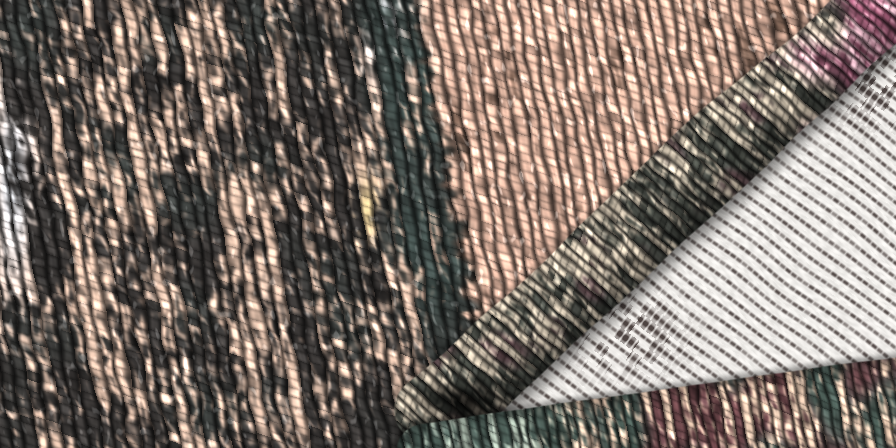
This texture is drawn by a Shadertoy shader. Its source:

```glsl
float hash(vec2 p) {
  vec3 q = fract(vec3(p.xyx) * 0.1031);
  q += dot(q, q.yzx + 33.33);
  return fract((q.x + q.y) * q.z);
}

float slope(vec2 cell, vec2 offset) {
  float angle = 6.2832 * hash(cell);
  return dot(vec2(cos(angle), sin(angle)), offset);
}

float noise(vec2 p) {
  vec2 i = floor(p), f = fract(p), e = vec2(0, 1);
  vec2 w = f * f * (3.0 - 2.0 * f);
  return mix(mix(slope(i, f), slope(i + e.yx, f - e.yx), w.x),
             mix(slope(i + e, f - e), slope(i + 1.0, f - 1.0), w.x), w.y);
}

float spot(vec2 p, float x, float y, float rx, float ry) {
  vec2 d = (p - vec2(x, y)) / vec2(rx, ry);
  return exp(-dot(d, d));
}

// Twisted threads: q.x counts threads, q.y counts beads
vec3 yarn(vec2 q, vec3 dark, vec3 pale, float paleness) {
  q.x += 0.35 * noise(q * vec2(0.7, 0.3));
  float id = floor(q.x), across = fract(q.x) - 0.5;
  float along = q.y + 9.0 * hash(vec2(id, 4)) + 0.5 * across;
  along += 0.5 * noise(vec2(id * 5.3, along * 0.6));
  vec2 bead = vec2(id, floor(along));
  float streak = noise(vec2(id * 7.37, along * 0.16));
  float fleck = noise(vec2(q.x * 1.9, along * 0.75));
  float tone = paleness - 0.5 + 0.8 * streak + 0.55 * fleck
    + 0.25 * (hash(bead + 17.0) - 0.5) + 0.5 * (hash(vec2(id, 8)) - 0.5);
  tone = smoothstep(-0.28, 0.3, tone);
  vec3 color = mix(dark, pale, tone) * (0.82 + 0.36 * hash(bead + 51.0) + 0.4 * fleck);
  float ridge = smoothstep(0.52, 0.12, abs(across + 0.04));
  float knot = smoothstep(0.55, 0.15, abs(fract(along) - 0.5));
  float gleam = ridge * knot * smoothstep(0.55, 1.0, hash(bead + 83.0));
  color *= mix(0.46, 1.25, ridge * (0.65 + 0.35 * knot));
  return color + gleam * (0.06 + 0.22 * pale * tone);
}

vec3 mainCloth(vec2 p) {
  float u = p.x + p.y * (0.17 + 0.06 * smoothstep(1.0, 1.7, p.x)) + 0.006 * noise(p * 5.0);
  float tanSide = smoothstep(1.08, 1.15, u + 0.05 * noise(p * vec2(12, 40)));
  float greenBand = smoothstep(0.9, 1.02, u) * (1.0 - tanSide);

  // Regional balance of tan and dark thread
  float paleness = 0.45 + 0.22 * noise(vec2(u * 12.0, p.y * 3.0))
    + 0.14 * spot(p, 0.4, 0.78, 0.15, 0.24) + 0.18 * spot(p, 0.22, 0.4, 0.07, 0.25)
    + 0.16 * spot(p, 0.59, 0.48, 0.06, 0.28) + 0.25 * spot(p, 0.81, 0.55, 0.04, 0.09)
    - 0.22 * spot(p, 0.1, 0.86, 0.06, 0.18) - 0.24 * spot(p, 0.1, 0.38, 0.06, 0.2)
    - 0.28 * spot(p, 0.05, 0.04, 0.2, 0.16) - 0.12 * spot(p, 0.7, 0.8, 0.1, 0.25);
  paleness = mix(paleness - 0.17 * greenBand, 0.98, tanSide);

  vec3 dark = mix(vec3(0.19, 0.18, 0.175), vec3(0.21, 0.25, 0.24),
                  clamp(0.8 * greenBand + noise(p * 6.0), 0.0, 1.0));
  dark = mix(dark, vec3(0.42, 0.33, 0.28), tanSide);
  vec3 pale = mix(vec3(0.74, 0.63, 0.56), vec3(0.74, 0.6, 0.53), tanSide);
  pale = mix(pale, vec3(0.66, 0.62, 0.36), 0.5 * spot(p, 0.82, 0.53, 0.03, 0.07));
  float silver = spot(p, 0.03, 0.6, 0.05, 0.24) + spot(p, 0.86, 0.95, 0.05, 0.12);
  pale = mix(pale, vec3(0.74, 0.75, 0.77), silver);
  vec3 color = yarn(vec2(u / 0.029, p.y / 0.021), dark, pale, paleness + 0.08 * silver);

  // Scattered glints
  float glint = smoothstep(0.22, 0.5, noise(vec2(u * 75.0, p.y * 42.0)));
  return color + glint * 0.26 * (0.4 + 0.6 * paleness);
}

vec3 lining(vec2 p, float hemGap) {
  float u = dot(p, vec2(0.6, 0.8)) / 0.0262 + 0.3 * noise(p * 6.0);
  float id = floor(u);
  float along = dot(p, vec2(0.8, -0.6)) / 0.016 + 5.0 * hash(vec2(id, 2));
  float dense = spot(p, 1.4, 0.25, 0.11, 0.08) + spot(p, 1.95, 0.82, 0.1, 0.09);
  float block = dense * step(0.45, hash(vec2(id, floor(along * 0.6))));
  float seam = 1.0 - smoothstep(0.02, 0.27 + 0.15 * block, abs(fract(u) - 0.5));
  float dash = smoothstep(0.5, 0.2, abs(fract(along) - 0.5));
  float ink = seam * mix(0.45, 0.9, dash) * (0.6 + 0.4 * hash(vec2(id, floor(along))));
  vec3 cloth = vec3(0.95, 0.94, 0.925) + 0.1 * noise(vec2(u * 3.0, along));
  vec3 color = mix(cloth, vec3(0.27, 0.23, 0.22), min(ink + 0.5 * block * dash, 0.95));
  return color * mix(0.5, 1.0, smoothstep(-0.01, 0.05, hemGap));
}

vec3 hemCloth(vec2 p, float rise) {
  float patches = noise(p * 11.0);
  float pink = smoothstep(1.76, 1.92, p.x + 0.15 * patches);
  vec3 dark = mix(vec3(0.22, 0.23, 0.21), vec3(0.29, 0.22, 0.23), smoothstep(0.0, 0.4, patches));
  dark = mix(dark, vec3(0.52, 0.3, 0.38), pink);
  vec3 pale = mix(vec3(0.61, 0.57, 0.51), vec3(0.78, 0.63, 0.67), pink);
  vec2 q = vec2(dot(p, vec2(0.66, 0.75)) / 0.021, dot(p, vec2(0.75, -0.66)) / 0.019);
  vec3 color = yarn(q, dark, pale, 0.42 + 0.3 * patches + 0.22 * rise);
  color *= mix(0.7, 1.1, smoothstep(0.0, 0.65, rise));
  return color * (1.0 - 0.8 * spot(p, 1.03, 0.105, 0.085, 0.04));
}

vec3 rollCloth(vec2 p, float depth) {
  float patches = noise(p * vec2(9, 6) + 3.0);
  float wine = smoothstep(1.28, 1.42, p.x) * smoothstep(-0.3, 0.2, patches);
  vec3 dark = mix(vec3(0.22, 0.27, 0.25), vec3(0.32, 0.21, 0.22), wine);
  vec3 pale = mix(vec3(0.48, 0.52, 0.48), vec3(0.68, 0.59, 0.52), smoothstep(1.15, 1.32, p.x));
  vec3 color = yarn(vec2((p.x + 0.2 * p.y) / 0.022, p.y / 0.02), dark, pale, 0.42 + 0.35 * patches);
  return color * mix(0.8, 1.1, smoothstep(0.0, 0.035, depth));
}

void mainImage(out vec4 fragColor, in vec2 fragCoord) {
  vec2 p = fragCoord / iResolution.y;
  float edge = 1.2 / iResolution.y;
  float wave = 0.01 * noise(p * 7.0);
  float upper = 0.225 + 0.907 * (p.x - 1.0) + 0.02 * spot(p, 1.5, 0.68, 0.2, 0.2) + wave;
  float lower = 0.082 + 0.933 * (p.x - 1.12) + wave;

  // Diagonal hem with a rounded lower end
  vec2 end = p - vec2(0.955, 0.085);
  float band = max((p.y - upper) * 0.74, -dot(end, vec2(0.74, 0.67)));
  float hem = min(band, length(end) - 0.075);
  float hemGap = (lower - p.y) * 0.73;

  // Rolled edge along the bottom
  float reach = p.x - 0.94;
  float radius = 0.055 + 0.03 * max(reach, 0.0);
  float roll = length(vec2(min(reach, 0.0), max(p.y - 0.11 * reach, 0.0))) - radius + 0.4 * wave;

  vec3 color = mainCloth(p) * mix(0.75, 1.0, smoothstep(0.0, 0.02, hem));
  vec3 folded = hemCloth(p, clamp((p.y - lower) / (upper - lower), 0.0, 1.0));
  folded = mix(folded, lining(p, hemGap), smoothstep(-edge, edge, hemGap));
  color = mix(folded, color, smoothstep(-edge, edge, hem));
  color *= mix(0.65, 1.0, smoothstep(0.0, 0.02, roll));
  color = mix(rollCloth(p, -roll), color, smoothstep(-edge, edge, roll));
  fragColor = vec4(clamp(color, 0.0, 1.0), 1.0);
}
```
